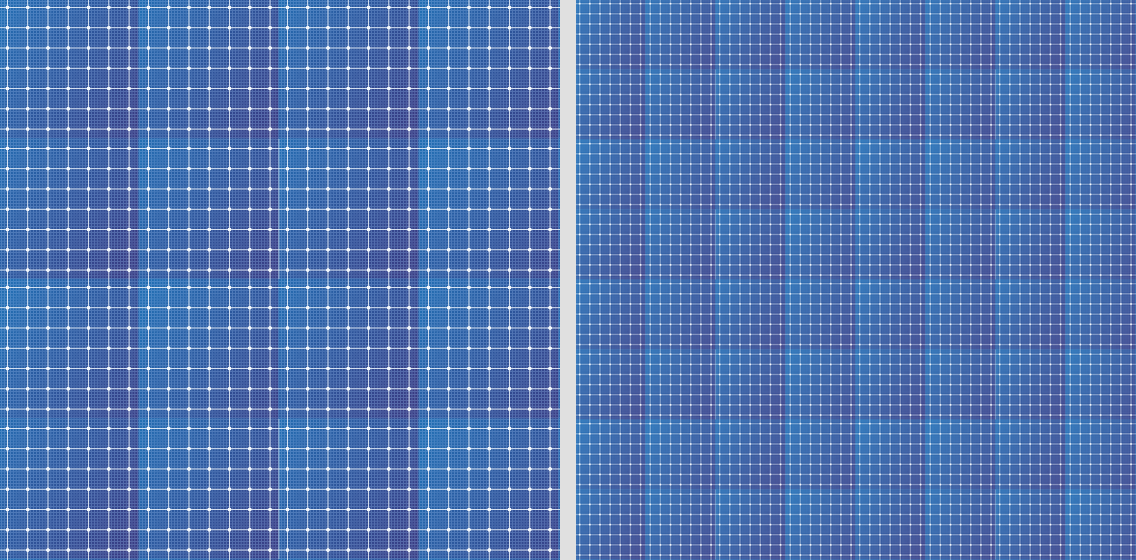
Left: one tile. Right: repeated 2 by 2.
Reproduce this pattern procedurally as a Shadertoy shader.

```glsl
// Blue solar panels: a 4 x 4 array of shaded modules with fine wires, white busbars and round nodes
#define PANELS 4.0          // modules across and down
#define CELL 0.1448         // busbar pitch, in modules
#define FINE_PER_CELL 7.0   // thin wires per cell
#define FINE_WIDTH 0.0042   // thin wire width, in modules
#define BUS_WIDTH 0.0058    // busbar width, in modules
#define NODE_RADIUS 0.0155  // node size, in modules
#define VARIATION 0.14      // tone spread between modules
#define LIGHT_BLUE vec3(0.13, 0.43, 0.70)
#define DARK_BLUE vec3(0.22, 0.23, 0.51)
#define WIRE_BLUE vec3(0.56, 0.70, 0.90)
#define BUS_WHITE vec3(0.95, 0.97, 0.99)

float hash(vec2 p) {
    vec3 q = fract(vec3(p.xyx) * 0.1031);
    q += dot(q, q.yzx + 33.33);
    return fract((q.x + q.y) * q.z);
}

// Share of a pixel covered by a line at distance d
float lineCoverage(float d, float width, float pixel) {
    float h = 0.5 * width;
    return (clamp(d + 0.5 * pixel, -h, h) - clamp(d - 0.5 * pixel, -h, h)) / pixel;
}

// Signed offset to the nearest multiple of the pitch
vec2 nearestLine(vec2 p, float pitch) {
    return (fract(p / pitch + 0.5) - 0.5) * pitch;
}

float gridCoverage(vec2 p, float pitch, float width, float pixel) {
    vec2 d = nearestLine(p, pitch);
    float filterSize = min(pixel, pitch);
    return max(lineCoverage(d.x, width, filterSize), lineCoverage(d.y, width, filterSize));
}

// Module shading: cyan at the upper left, indigo at the lower right
vec3 panelShade(vec2 local, vec2 id, float pixel) {
    vec2 ramp = local * (1.0 - smoothstep(vec2(1.0 - pixel), vec2(1.0), local));
    float tone = 0.62 * ramp.x + 0.38 * ramp.y + VARIATION * (hash(id + 3.0) - 0.5);
    tone -= 0.08 * (1.0 - smoothstep(0.0, 0.08, ramp.x));
    tone += 0.08 * smoothstep(0.92, 1.0, ramp.x);
    return mix(LIGHT_BLUE, DARK_BLUE, clamp(tone, 0.0, 1.0));
}

void mainImage(out vec4 fragColor, in vec2 fragCoord) {
    vec2 uv = fragCoord / iResolution.xy;
    float pixel = PANELS / iResolution.y;

    // Module index, counted from the top left and wrapped at the canvas edge
    vec2 pos = vec2(uv.x, 1.0 - uv.y) * PANELS + 0.0078125;
    vec2 id = mod(floor(pos), PANELS);
    vec2 local = fract(pos);

    // Alternate modules are mounted slightly off register
    vec2 grid = local - 0.061 - 0.007 * mod(id, 2.0);

    vec3 color = panelShade(local, id, pixel);

    // Thin wires
    float wires = gridCoverage(grid, CELL / FINE_PER_CELL, FINE_WIDTH, pixel);
    color = mix(color, WIRE_BLUE, 0.6 * wires);

    // Busbars and their rounded diamond nodes
    float bars = gridCoverage(grid, CELL, BUS_WIDTH, pixel);
    vec2 d = abs(nearestLine(grid, CELL));
    float nodeDistance = mix(length(d), d.x + d.y, 0.4) - NODE_RADIUS;
    float nodes = clamp(0.5 - nodeDistance / pixel, 0.0, 1.0);
    color = mix(color, BUS_WHITE, max(bars, nodes));

    // Bare gap beside the middle column in every other row
    float column = floor(pos.x + 0.5);
    float hasGap = mod(id.y, 2.0) * (1.0 - step(0.5, abs(column - 0.5 * PANELS)));
    float gap = hasGap * lineCoverage(pos.x - column, BUS_WIDTH, pixel);
    color = mix(color, BUS_WHITE, 0.7 * gap);

    fragColor = vec4(color, 1.0);
}
```
